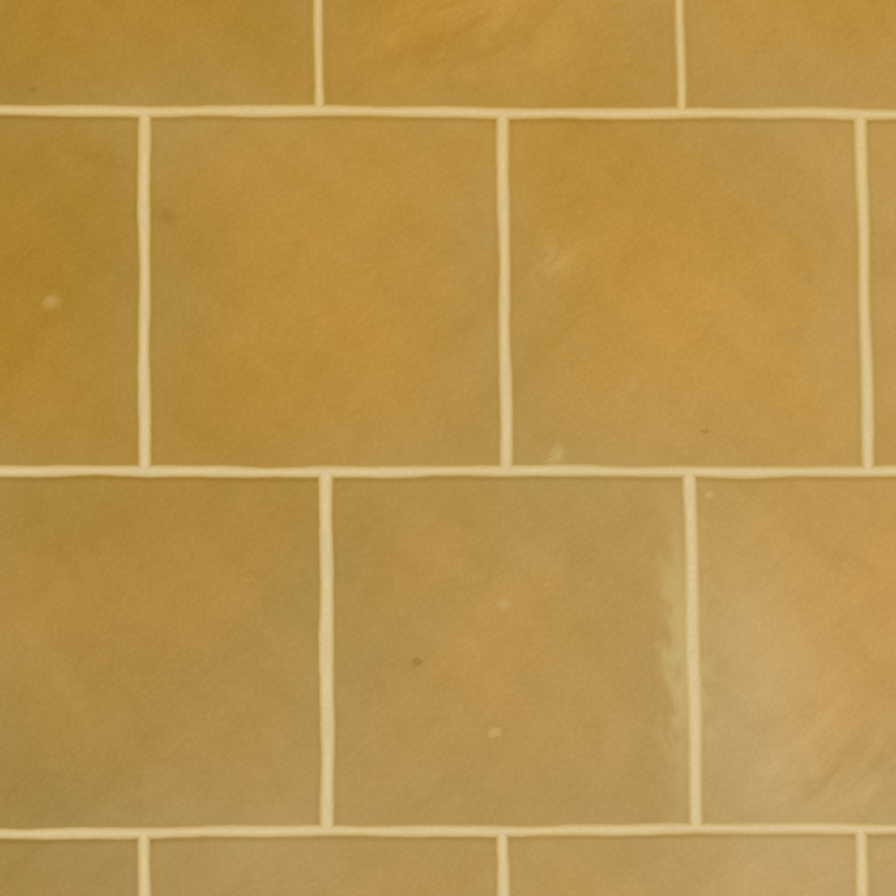
Reproduce this texture procedurally as a WebGL 1 fragment shader.

```glsl
precision highp float;
// Ochre square tiles in running bond with pale, slightly uneven grout and light wear.
uniform vec2 u_resolution;

vec2 hash2(vec2 p) {
  vec3 q = fract(vec3(p.xyx) * vec3(0.1031, 0.103, 0.0973));
  q += dot(q, q.yzx + 33.33);
  return fract((q.xx + q.yz) * q.zy);
}

// Distance to the nearest scattered feature point
float cellular(vec2 p) {
  vec2 cell = floor(p), f = fract(p);
  float nearest = 1.5;
  for (int j = -1; j <= 1; j++) {
    for (int i = -1; i <= 1; i++) {
      vec2 o = vec2(float(i), float(j));
      nearest = min(nearest, length(o + hash2(cell + o + 50.0) - f));
    }
  }
  return nearest;
}

// Soft mottling from warped, layered sines, about -1 to 1
float clouds(vec2 p) {
  float sum = 0.0, amp = 0.5;
  for (int i = 0; i < 5; i++) {
    p += 0.7 * sin(p.yx * 1.3 + float(i) * 1.9);
    sum += amp * sin(p.x) * cos(p.y + 0.6);
    p = mat2(1.5, 1.1, -1.1, 1.5) * p;
    amp *= 0.55;
  }
  return sum;
}

// Soft elliptical patch, 1 at its centre
float patchAt(vec2 offset, vec2 radius) {
  offset /= radius;
  return exp(-dot(offset, offset));
}

void main() {
  vec2 uv = gl_FragCoord.xy / u_resolution;
  float aa = 0.0014 + 0.5 / min(u_resolution.x, u_resolution.y);
  float mottle = clouds(uv * 9.0 + 2.0);
  float fine = clouds(uv * 65.0);
  float grain = cellular(uv * 210.0) - 0.5;

  // Courses, with alternate rows shifted by half a tile; beds fan slightly to the left
  float bedTilt = (uv.x - 0.5) * (0.013 * uv.y - 0.0065);
  float wave = 0.0009 * sin(uv.x * 13.0 + uv.y * 7.0) + 0.0004 * sin(uv.x * 47.0);
  float course = (uv.y + bedTilt + wave - 0.073) / 0.401;
  float row = floor(course);
  float even = 1.0 - mod(row, 2.0);
  float pitch = row == 0.0 ? 0.409 : 0.402;
  float lean = 0.009 * (fract(course) - 0.5) * smoothstep(0.1, 1.0, uv.x);
  float sway = 0.0006 * sin(uv.y * 36.0 + row * 3.0 + uv.x * 13.0);
  float along = (uv.x + lean + sway - mix(0.161, 0.3646 - 0.0048 * row, even)) / pitch;
  vec2 tile = hash2(vec2(floor(along), row) + 20.0);

  // Signed offsets from the nearest joints
  float sx = (fract(along + 0.5) - 0.5) * pitch;
  float sy = (fract(course + 0.5) - 0.5) * 0.401;
  float edge = min(abs(sx), abs(sy));

  // Glaze: deeper at the top left, paler towards the bottom right
  vec3 color = mix(vec3(0.71, 0.575, 0.34), vec3(0.715, 0.55, 0.25),
                   smoothstep(0.05, 0.7, uv.y + 0.1 * mottle));
  color += vec3(0.085, 0.075, 0.09) * (uv.x - 0.5);
  color += vec3(0.022, 0.018, 0.018) * (tile.x - 0.5);
  color += vec3(0.026, 0.028, 0.044) * mottle;
  color += vec3(0.026, 0.008, -0.012) * clouds(uv.yx * 7.0 + 5.0);
  color += vec3(0.025, 0.042, 0.07) * patchAt(uv - vec2(0.84, 0.23), vec2(0.08, 0.2));
  color += vec3(0.016, 0.002, -0.012) * (smoothstep(0.0, 0.15, edge) - 0.5);
  color += 0.012 * fine + 0.024 * grain;

  // Fine brushed texture and faint slanted scuffs in patches
  vec2 slant = mat2(0.8, -0.6, 0.6, 0.8) * uv;
  color += 0.016 * (0.5 - cellular(slant * vec2(60.0, 170.0)));
  float scuff = patchAt(uv - vec2(0.94, 0.13), vec2(0.1, 0.08))
              + patchAt(uv - vec2(0.52, 0.96), vec2(0.1, 0.05));
  color += 0.05 * scuff * clouds(slant * vec2(25.0, 80.0));

  // Paler, greener halo beside joints, and broken mineral crust on one side
  float halo = exp(-edge * 38.0) * (0.65 + 0.5 * mottle);
  color = mix(color, vec3(0.71, 0.605, 0.37), 0.4 * halo);
  float flake = clouds(uv * vec2(100.0, 70.0) + 3.0);
  float crust = smoothstep(0.034, 0.006, abs(sx + 0.008) + 0.02 * flake)
              * patchAt(uv - vec2(0.76, 0.27), vec2(0.06, 0.14))
              + smoothstep(-0.1, 0.5, flake) * patchAt(uv - vec2(0.61, 0.493), vec2(0.028, 0.012));
  color = mix(color, vec3(0.81, 0.73, 0.49), 0.6 * crust);

  // A hazy bloom, then scattered stains and small chips
  color += vec3(0.07, 0.08, 0.1) * patchAt(uv - vec2(0.615, 0.71), vec2(0.022, 0.02)) * (0.8 + fine);
  for (int i = 0; i < 9; i++) {
    vec2 seed = hash2(vec2(float(i) * 7.3, 4.0));
    vec2 kind = hash2(vec2(float(i) * 3.1, 19.0));
    float size = mix(0.004, 0.02, kind.x * kind.x);
    float spot = smoothstep(size, 0.0, length((uv - seed) * vec2(1.0, 1.3)) + 0.008 * fine);
    vec3 tint = kind.y < 0.35 ? vec3(0.56, 0.39, 0.16) : vec3(0.84, 0.74, 0.52);
    color = mix(color, tint, 0.35 * spot);
  }

  // Thin shade around the grout, strongest below bed joints
  color -= vec3(0.04, 0.045, 0.05) * exp(-pow((sy + 0.0085) / 0.003, 2.0));
  color -= 0.012 * exp(-pow((abs(sx) - 0.0095) / 0.003, 2.0));

  // Rounded grout, narrower in the upper courses
  float rough = 0.0012 * fine + 0.0006 * grain + 0.0005 * sin(uv.x * 31.0 + uv.y * 23.0);
  float bed = abs(sy) - 0.006 + rough;
  float upright = abs(sx) - (0.0078 - 0.0013 * abs(row)) + rough;
  float joint = min(bed, upright);
  vec3 grout = mix(vec3(0.795, 0.685, 0.435), vec3(0.855, 0.765, 0.57), smoothstep(0.0, -0.0055, joint));
  grout += vec3(0.005, -0.012, -0.04) * smoothstep(0.4, 0.95, uv.y);
  grout += 0.02 * fine + 0.035 * grain;
  color = mix(color, grout, smoothstep(aa, -aa, joint));

  gl_FragColor = vec4(clamp(color, 0.0, 1.0), 1.0);
}
```
